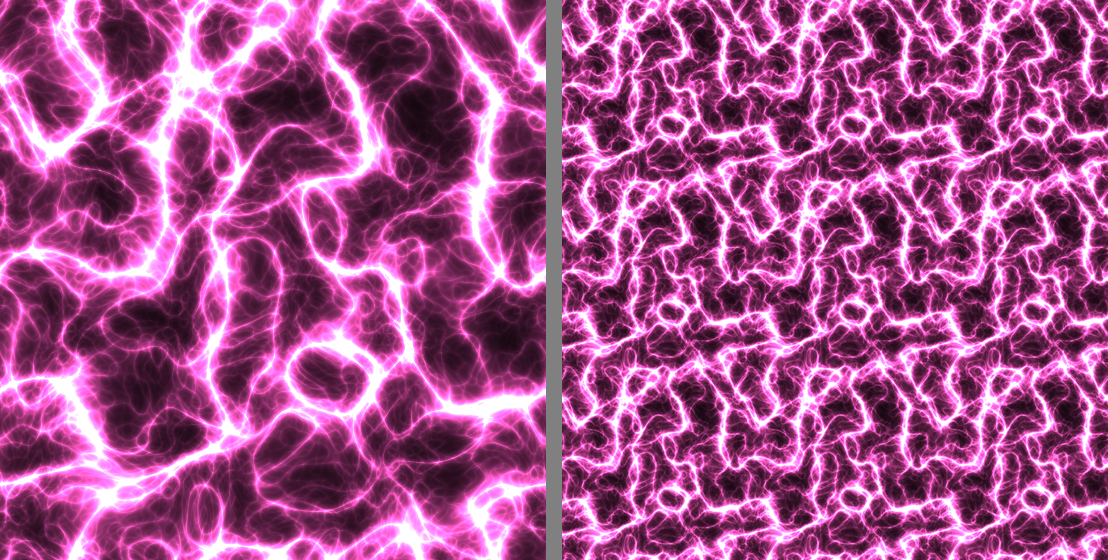
Left: one tile. Right: repeated 3 by 3.
This pattern is drawn by a Shadertoy shader. Its source:

```glsl
// Tileable web of glowing plasma filaments on black.
// Each octave of wrapping gradient noise glows along its zero lines; the glows
// are multiplied, so fine threads brighten near the thick arcs, then clip to white.

#define CELLS 4.0        // noise cells across the canvas in the first octave
#define OCTAVES 5
#define GLOW_POWER 0.8   // falloff exponent of the thickest arcs
#define POWER_DECAY 0.62 // exponent ratio from one octave to the next
#define CORE 0.03        // softness of the filament core
#define GAIN 0.32        // overall brightness
#define WARP 0.012       // bending of the web, in canvas units
#define WARP_CELLS 6.0
#define TINT vec3(1.0, 0.34, 0.75)

// Integer hash: cell and layer to two values in 0..1
vec2 hash2(vec2 cell, float layer) {
    uvec3 v = uvec3(cell, layer) * 1664525u + 1013904223u;
    v.x += v.y * v.z; v.y += v.z * v.x; v.z += v.x * v.y;
    v ^= v >> 16u;
    v.x += v.y * v.z; v.y += v.z * v.x; v.z += v.x * v.y;
    return vec2(v.xy >> 8u) / 16777216.0;
}

// Contribution of one lattice corner, wrapped after 'period' cells
float corner(vec2 cell, vec2 offset, float period, float layer) {
    vec2 gradient = hash2(mod(cell, period), layer) * 2.0 - 1.0;
    return dot(normalize(gradient + 1e-5), offset);
}

// Periodic gradient noise on the unit square, scaled to about unit deviation
float tileNoise(vec2 uv, float period, float layer) {
    vec2 p = uv * period + hash2(vec2(7.0, 3.0), layer);
    vec2 cell = floor(p), f = p - cell;
    vec2 w = f * f * f * (f * (f * 6.0 - 15.0) + 10.0);
    vec2 e = vec2(1.0, 0.0);
    float low = mix(corner(cell, f, period, layer),
                    corner(cell + e.xy, f - e.xy, period, layer), w.x);
    float high = mix(corner(cell + e.yx, f - e.yx, period, layer),
                     corner(cell + e.xx, f - e.xx, period, layer), w.x);
    return 4.5 * mix(low, high, w.y);
}

// Product of the glows around the zero lines of all octaves
float filaments(vec2 uv) {
    float light = GAIN, period = CELLS, power = GLOW_POWER;
    for (int i = 0; i < OCTAVES; i++) {
        float dist = abs(tileNoise(uv, period, float(i) + 11.0));
        float softness = CORE + 2.0 * period / iResolution.y; // smooths edges
        light *= pow(dist + softness, -power);
        period *= 2.0;
        power *= POWER_DECAY;
    }
    return light;
}

void mainImage(out vec4 fragColor, in vec2 fragCoord) {
    vec2 uv = fragCoord / iResolution.xy;
    vec2 bend = vec2(tileNoise(uv, WARP_CELLS, 31.0),
                     tileNoise(uv, WARP_CELLS, 32.0));
    float light = filaments(uv + WARP * bend);
    fragColor = vec4(min(TINT * light, 1.0), 1.0);
}
```
